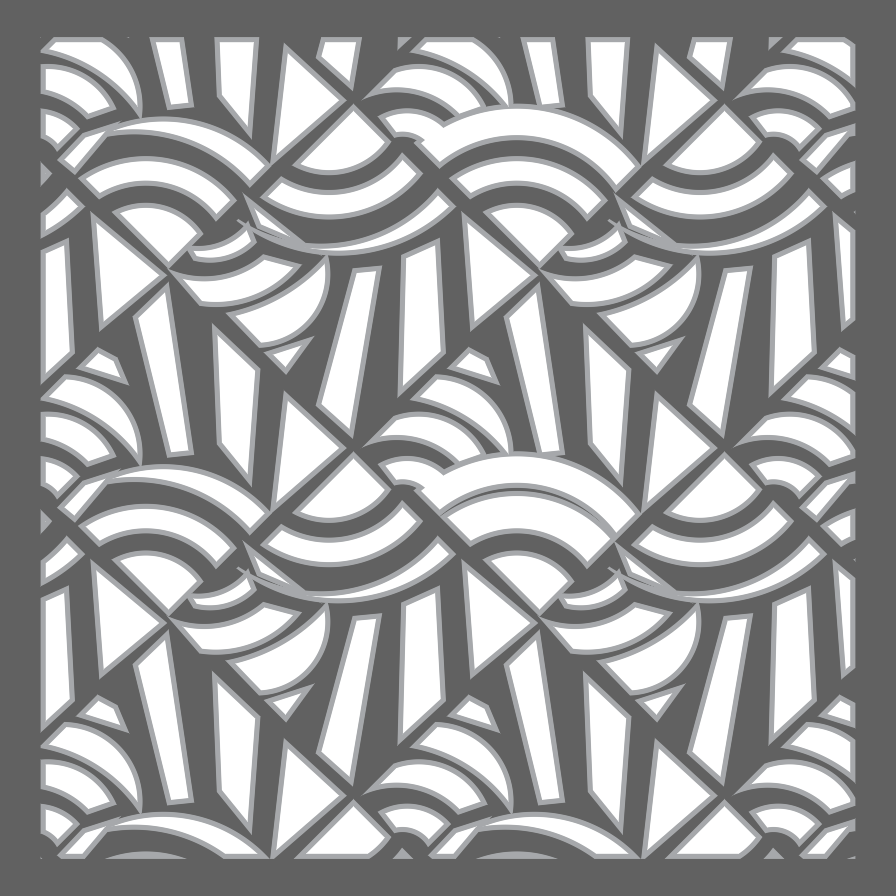
This pattern is drawn by a WebGL 1 fragment shader. Its source:

```glsl
precision mediump float;
// Stencil panel: woven fans, leaves and slats cut through a dark sheet.
// Each cell is a union of convex cuts and arc bands, wrapped on a lattice;
// the signed distance gives white openings with a pale grey rim.

uniform vec2 u_resolution;

const float SPAN = 768.0;               // design units across the canvas
const vec2 CELL = vec2(318.0, 298.0);   // lattice period
const float RIM = 2.2;                  // half width of the rim
const vec3 SHEET = vec3(0.38);
const vec3 RIM_COLOR = vec3(0.65, 0.66, 0.67);

// Nearest lattice copy around a group's centre.
vec2 wrapAround(vec2 p, vec2 center) {
  return mod(p - center + 0.5 * CELL, CELL) - 0.5 * CELL + center;
}

// Signed distance to a line, negative on the right of a -> b (y points down).
float edge(vec2 p, vec2 a, vec2 b) {
  vec2 d = b - a;
  return dot(p - a, normalize(vec2(d.y, -d.x)));
}

float triangle(vec2 p, vec2 a, vec2 b, vec2 c) {
  return max(edge(p, a, b), max(edge(p, b, c), edge(p, c, a)));
}

float quad(vec2 p, vec2 a, vec2 b, vec2 c, vec2 d) {
  return max(max(edge(p, a, b), edge(p, b, c)), max(edge(p, c, d), edge(p, d, a)));
}

// Outer disc minus inner disc; offset centres taper the band.
float band(vec2 p, vec2 outer, float outerR, vec2 inner, float innerR) {
  return max(length(p - outer) - outerR, innerR - length(p - inner));
}

// Fan opening upward; a wide variant swells its outer band.
float upperFan(vec2 p, float wide, float swell) {
  vec2 hub = vec2(125.0, 233.0);
  float wedge = max(edge(p, vec2(143.0, 226.0), vec2(57.0, 140.0)),
                    edge(p, vec2(228.0, 144.0), vec2(143.0, 229.0)));
  float d = min(length(p - hub) - 57.0, band(p, hub, 97.0 + 11.0 * swell, hub, 76.0));
  float thin = band(p, vec2(140.0, 223.0), 121.0, vec2(115.0, 245.0), 132.0);
  float fat = band(p, vec2(125.0, 222.0), 131.0, vec2(125.0, 222.0), 104.0);
  d = max(min(d, mix(thin, fat, wide)), wedge);
  float tip = quad(p, vec2(52.0, 137.0), vec2(72.0, 116.0), vec2(97.0, 108.0), vec2(64.0, 147.0));
  return min(d, tip + wide * SPAN);
}

// Fan opening downward.
float lowerFan(vec2 p) {
  vec2 hub = vec2(282.0, 86.0);
  float wedge = max(edge(p, vec2(231.0, 164.0), vec2(303.0, 92.0)),
                    edge(p, vec2(303.0, 92.0), vec2(387.0, 176.0)));
  float d = min(length(p - hub) - 62.0, band(p, hub, 100.0, hub, 79.0));
  d = min(d, band(p, vec2(290.0, 77.0), 140.0, vec2(275.0, 80.0), 131.0));
  float tip = triangle(p, vec2(213.0, 172.0), vec2(262.0, 211.0), vec2(222.0, 194.0));
  return min(max(d, wedge), tip);
}

// Curved leaves hanging below the upper fan.
float hangingLeaves(vec2 p) {
  float a = band(p, vec2(180.0, 170.0), 53.0, vec2(170.0, 158.0), 55.0);
  a = max(a, max(edge(p, vec2(170.0, 226.0), vec2(162.0, 213.0)),
                 edge(p, vec2(212.0, 193.0), vec2(218.0, 208.0))));
  float b = band(p, vec2(185.0, 170.0), 91.0, vec2(175.0, 160.0), 79.0);
  b = max(b, max(edge(p, vec2(172.0, 260.0), vec2(152.0, 237.0)),
                 edge(p, vec2(225.0, 220.0), vec2(255.0, 228.0))));
  float c = band(p, vec2(220.0, 235.0), 61.0, vec2(165.0, 120.0), 153.0);
  c = max(c, edge(p, vec2(222.0, 295.0), vec2(196.0, 268.0)));
  float d = triangle(p, vec2(230.0, 303.0), vec2(264.0, 292.0), vec2(245.0, 318.0));
  return min(min(a, b), min(c, d));
}

// Curved leaves rising along a diagonal slot.
float risingLeaves(vec2 p) {
  float slot = edge(p, vec2(311.0, 386.0), vec2(376.0, 321.0));
  float a = quad(p, vec2(387.0, 315.0), vec2(402.0, 300.0), vec2(417.0, 308.0), vec2(425.0, 327.0));
  float b = max(slot, band(p, vec2(372.0, 389.0), 66.0, vec2(330.0, 470.0), 131.0));
  float c = max(slot, band(p, vec2(359.0, 417.0), 62.0, vec2(340.0, 448.0), 73.0));
  c = max(c, edge(p, vec2(416.0, 390.0), vec2(393.0, 398.0)));
  float d = band(p, vec2(349.0, 440.0), 47.0, vec2(345.0, 440.0), 27.0);
  d = max(d, max(edge(p, vec2(383.0, 409.0), vec2(369.0, 423.0)),
                 edge(p, vec2(339.0, 414.0), vec2(325.0, 396.0))));
  return min(min(a, b), min(c, d));
}

float leftSlats(vec2 p) {
  float d = triangle(p, vec2(80.0, 186.0), vec2(140.0, 236.0), vec2(87.0, 280.0));
  d = min(d, quad(p, vec2(116.0, 272.0), vec2(143.0, 246.0), vec2(164.0, 388.0), vec2(145.0, 390.0)));
  return min(d, quad(p, vec2(184.0, 282.0), vec2(221.0, 317.0), vec2(214.0, 412.0), vec2(188.0, 380.0)));
}

float rightSlats(vec2 p) {
  float d = triangle(p, vec2(245.0, 339.0), vec2(294.0, 384.0), vec2(234.0, 436.0));
  d = min(d, quad(p, vec2(304.0, 232.0), vec2(325.0, 230.0), vec2(301.0, 372.0), vec2(273.0, 347.0)));
  return min(d, quad(p, vec2(346.0, 220.0), vec2(375.0, 207.0), vec2(380.0, 302.0), vec2(343.0, 336.0)));
}

void main() {
  vec2 p = vec2(gl_FragCoord.x, u_resolution.y - gl_FragCoord.y) * SPAN / u_resolution;
  float soft = 0.6 * SPAN / u_resolution.y;

  // The second column carries the wide fans, except in the cropped last row.
  vec2 fanCenter = vec2(140.0, 160.0);
  vec2 id = floor((p - fanCenter) / CELL + 0.5);
  float wide = (abs(id.x - 1.0) < 0.5 && id.y < 1.5) ? 1.0 : 0.0;
  float swell = wide * step(0.5, id.y);

  float d = min(upperFan(wrapAround(p, fanCenter), wide, swell),
                lowerFan(wrapAround(p, vec2(300.0, 150.0))));
  d = min(d, hangingLeaves(wrapAround(p, vec2(215.0, 255.0))));
  d = min(d, risingLeaves(wrapAround(p, vec2(375.0, 360.0))));
  d = min(d, leftSlats(wrapAround(p, vec2(150.0, 300.0))));
  d = min(d, rightSlats(wrapAround(p, vec2(305.0, 325.0))));

  // Solid border of the sheet.
  vec2 border = abs(p - vec2(384.0)) - vec2(347.0, 350.0);
  d = max(d, max(border.x, border.y));

  vec3 color = mix(RIM_COLOR, SHEET, smoothstep(-soft, soft, d - RIM));
  color = mix(vec3(1.0), color, smoothstep(-soft, soft, d + RIM));
  gl_FragColor = vec4(color, 1.0);
}
```
